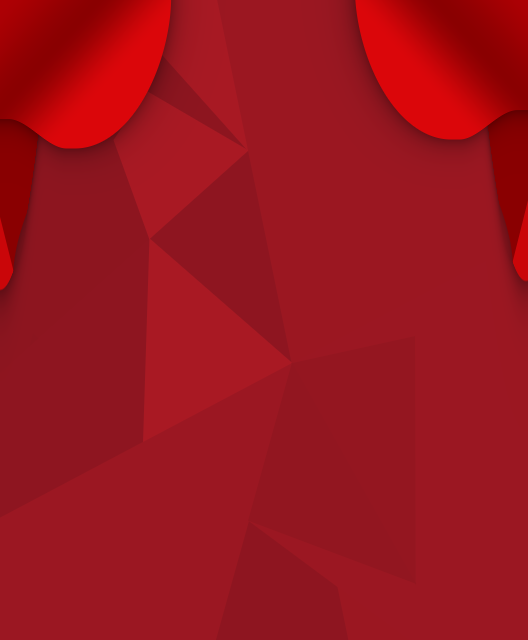
A Shadertoy shader for this background:

```glsl
// Crimson low-poly wall framed by two draped curtains in the upper corners.
// The wall is layered flat triangles; each curtain is a swag over a hanging
// tail, cut by implicit curves that also drive its soft shadow.

const float ASPECT = 0.824;          // width over height of the layout
const vec3 WALL_DARK = vec3(0.53, 0.08, 0.12);
const vec3 WALL_LIGHT = vec3(0.67, 0.10, 0.14);
const vec3 CLOTH_DARK = vec3(0.54, 0.00, 0.005);
const vec3 CLOTH_MID = vec3(0.68, 0.00, 0.015);
const vec3 CLOTH_LIGHT = vec3(0.86, 0.025, 0.04);
const float BASE_SHADE = 0.17;
const float SHADOW_DEPTH = 0.32;
const float SHADOW_REACH = 0.016;
const vec2 RIGHT_SHIFT = vec2(-0.003, 0.014);

// Shared corners of the wall facets, measured from the top left
const vec2 HUB = vec2(0.388, 0.236);
const vec2 CORE = vec2(0.456, 0.568);
const vec2 WEST = vec2(0.234, 0.374);
const vec2 WEST_LOW = vec2(0.224, 0.691);
const vec2 SOUTH = vec2(0.388, 0.813);
const vec2 EAST = vec2(0.647, 0.526);
const vec2 EAST_LOW = vec2(0.648, 0.911);
const vec2 NORTH_WEST = vec2(0.229, 0.143);
const vec2 RIM_HIGH = vec2(0.90, 0.361);
const vec2 RIM_MID = vec2(0.90, 0.574);
const vec2 RIM_LOW = vec2(0.90, 0.60);
const vec2 CORNER = vec2(0.90, 1.10);
const vec2 FLOOR_LEFT = vec2(0.348, 1.10);
const vec2 FLOOR_RIGHT = vec2(0.572, 1.10);
const vec2 LOW_LEFT = vec2(0.098, 0.957);

float pixelSize() { return 1.0 / iResolution.y; }

float cross2(vec2 a, vec2 b) { return a.x * b.y - a.y * b.x; }

float edgeDistance(vec2 p, vec2 a, vec2 b) {
    return cross2(normalize(b - a), p - a);
}

// Paints one triangle; its fade lies outside so neighbours leave no seam
void facet(inout float shade, vec2 p, vec2 a, vec2 b, vec2 c, float value) {
    float winding = sign(cross2(b - a, c - a));
    float d = min(edgeDistance(p, a, b) * winding,
              min(edgeDistance(p, b, c), edgeDistance(p, c, a)) * winding);
    shade = mix(shade, value, clamp(d / pixelSize() + 1.0, 0.0, 1.0));
}

vec3 wall(vec2 p) {
    float s = BASE_SHADE;
    // Left and lower left
    facet(s, p, vec2(0.052, 0.521), WEST_LOW, vec2(-0.05, 0.90), 0.12);
    facet(s, p, WEST_LOW, LOW_LEFT, vec2(-0.05, 0.92), 0.22);
    facet(s, p, WEST_LOW, SOUTH, LOW_LEFT, 0.22);
    facet(s, p, SOUTH, LOW_LEFT, FLOOR_LEFT, 0.08);
    // Floor and lower right
    facet(s, p, SOUTH, FLOOR_LEFT, FLOOR_RIGHT, 0.42);
    facet(s, p, SOUTH, EAST_LOW, FLOOR_RIGHT, 0.36);
    facet(s, p, EAST_LOW, CORNER, FLOOR_RIGHT, 0.38);
    facet(s, p, EAST_LOW, RIM_LOW, CORNER, 0.42);
    facet(s, p, EAST, RIM_MID, EAST_LOW, 0.55);
    facet(s, p, RIM_MID, RIM_LOW, EAST_LOW, 0.55);
    // Upper right
    facet(s, p, HUB, EAST, RIM_HIGH, 0.92);
    facet(s, p, EAST, vec2(0.90, 0.233), RIM_MID, 0.75);
    facet(s, p, HUB, vec2(0.788, -0.434), RIM_HIGH, 0.57);
    facet(s, p, HUB, vec2(0.358, 0.0), vec2(0.521, 0.013), 0.76);
    // Centre
    facet(s, p, NORTH_WEST, HUB, WEST, 0.95);
    facet(s, p, NORTH_WEST, WEST, vec2(0.178, 0.219), 0.95);
    facet(s, p, HUB, WEST, CORE, 0.20);
    facet(s, p, HUB, CORE, EAST, 0.56);
    facet(s, p, WEST, CORE, WEST_LOW, 0.95);
    facet(s, p, CORE, WEST_LOW, SOUTH, 0.57);
    facet(s, p, CORE, EAST, EAST_LOW, 0.36);
    facet(s, p, CORE, EAST_LOW, SOUTH, 0.31);
    return mix(WALL_DARK, WALL_LIGHT, s);
}

// Positive inside: rounded right edge over a wavy hem
float swagDistance(vec2 q) {
    float hem = mix(0.186, 0.232, smoothstep(0.013, 0.104, q.x));
    float across = max(q.x - 0.117, 0.0) / 0.150;
    float down = max(q.y, 0.001) / hem;
    vec2 slope = vec2(2.0 * across / 0.150, 1.75 * pow(down, 0.75) / hem);
    return (1.0 - across * across - pow(down, 1.75)) / length(slope);
}

float tailDistance(vec2 q) {
    float rise = max(0.423 - q.y, 0.0) / 0.189;
    float side = 0.021 + 0.068 * pow(rise, 1.6) - q.x;
    float foot = 0.453 - 0.030 * pow(q.x / 0.021, 2.0) - q.y;
    return min(side * 0.9, foot * 0.5);
}

// Drops a shadow, then lays the cloth over it
void drape(inout vec3 color, vec3 cloth, float d) {
    color *= 1.0 - SHADOW_DEPTH * exp(-max(-d, 0.0) / SHADOW_REACH);
    color = mix(color, cloth, clamp(d / pixelSize() + 0.5, 0.0, 1.0));
}

void curtain(inout vec3 color, vec2 q) {
    float lip = (q.y - 0.339) * 0.25 - q.x;
    float lipMask = clamp(lip / pixelSize() + 0.5, 0.0, 1.0);
    drape(color, mix(CLOTH_DARK, CLOTH_LIGHT * 0.92, lipMask), tailDistance(q));
    float fold = q.x + 0.9 * q.y;
    vec3 cloth = mix(CLOTH_MID, CLOTH_DARK, smoothstep(0.0, 0.16, fold));
    cloth = mix(cloth, CLOTH_LIGHT, smoothstep(0.15, 0.29, fold));
    drape(color, cloth, swagDistance(q));
}

void mainImage(out vec4 fragColor, in vec2 fragCoord) {
    vec2 uv = fragCoord / iResolution.xy;
    vec2 p = vec2(uv.x * ASPECT, 1.0 - uv.y);
    vec3 color = wall(p);
    curtain(color, p);
    curtain(color, vec2(ASPECT - p.x, p.y) + RIGHT_SHIFT);
    fragColor = vec4(color, 1.0);
}
```
